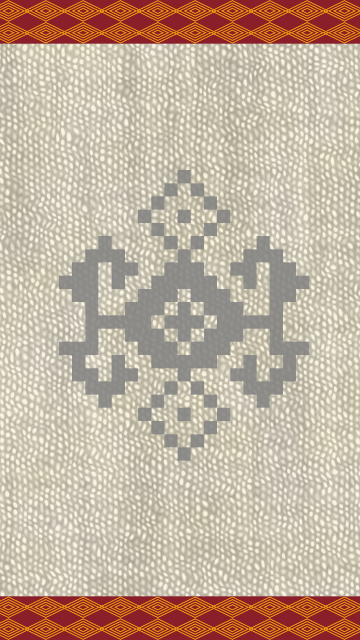
A Shadertoy shader for this texture:

```glsl
// Coarse linen cloth with a stepped grey cross-stitch emblem between two red
// borders. The cloth is a noisy brick lattice of threads, the emblem a set of
// rules on integer stitch cells, the borders nested diamond outlines.

// Lengths are in canvas widths.
const vec2  EMBLEM_CENTER  = vec2(0.5115, 0.8835);
const vec2  STITCH         = vec2(0.0366, 0.0367);
const float EMBLEM_OPACITY = 0.87;
const float BORDER_HEIGHT  = 0.1212;
const float DIAMOND_PERIOD = 0.1037;
const float DIAMOND_PHASE  = 0.0235;
const float RING_COUNT     = 4.0;
const vec2  THREADS        = vec2(64.0, 49.0);

const vec3 LINEN_DARK  = vec3(0.62, 0.60, 0.535);
const vec3 LINEN_LIGHT = vec3(0.96, 0.935, 0.86);
const vec3 EMBLEM_GREY = vec3(0.515, 0.515, 0.51);
const vec3 BORDER_RED  = vec3(0.54, 0.12, 0.165);
const vec3 BORDER_GOLD = vec3(0.91, 0.57, 0.06);

float hash(vec2 p) {
    vec3 q = fract(vec3(p.xyx) * 0.1031);
    q += dot(q, q.yzx + 33.33);
    return fract((q.x + q.y) * q.z);
}

float noise(vec2 p) {
    vec2 i = floor(p), f = fract(p);
    f = f * f * (3.0 - 2.0 * f);
    return mix(mix(hash(i), hash(i + vec2(1, 0)), f.x),
               mix(hash(i + vec2(0, 1)), hash(i + vec2(1, 1)), f.x), f.y);
}

// Light thread bumps in a brick lattice, with long streaks both ways.
vec3 linen(vec2 p) {
    vec2 wobble = vec2(noise(p * vec2(22.0, 30.0)), noise(p * 26.0 + 40.0)) - 0.5;
    vec2 q = p * THREADS + wobble * vec2(0.9, 0.8);
    q.y += 0.5 * mod(floor(q.x), 2.0);
    vec2 id = floor(q), f = fract(q) - 0.5;
    float lift = hash(id + 7.0);
    f.x += 0.22 * f.y + 0.16 * (lift - 0.5);
    float bump = 1.0 - smoothstep(0.15, 1.05, length(f * vec2(2.1, 1.9)));

    float warp = noise(p * vec2(38.0, 2.5)) + noise(p * vec2(11.0, 1.6) + 9.0) - 1.0;
    float weft = noise(p * vec2(3.0, 65.0) + 20.0) - 0.5;
    float grain = noise(p * vec2(170.0, 120.0)) - 0.5;
    float tone = 0.34 + bump * (0.42 + 0.55 * lift)
               + 0.17 * warp + 0.13 * weft + 0.20 * grain;
    vec3 color = mix(LINEN_DARK, LINEN_LIGHT, clamp(tone, 0.0, 1.05));
    color.b -= 0.035 * (noise(p * 9.0 + 60.0) - 0.5);
    return color;
}

// True where the emblem has a stitch; x is mirrored about the center.
bool stitched(ivec2 cell) {
    int x = abs(cell.x), y = cell.y, ay = abs(y);
    int reach = x + ay;

    // Stepped body with an open ring around its middle.
    bool body = reach <= 5 && y >= -3 && reach != 2;

    // Diamond outlines above and below, each with a center stitch.
    int tip = x + (y > 0 ? abs(y - 8) : abs(y + 7));
    bool diamond = tip == 3 || tip == 0;

    // Side arms ending in notched hooks.
    bool arm = (y == 0 && x >= 5 && x <= 7) || (x == 7 && ay <= 2);
    bool hook = abs(x - 6) + abs(ay - 4) <= 2 && !(x == 6 && ay < 5)
             && !(x == 7 && y == -3);
    bool spur = (x == 8 && (ay == 2 || ay == 3)) || (x == 9 && (y == 3 || y == -2));
    return body || diamond || arm || hook || spur;
}

// Emblem coverage from a small grid of samples inside the pixel.
float emblem(vec2 p, float pixel) {
    float sum = 0.0;
    for (int i = 0; i < 9; i++) {
        vec2 jitter = (vec2(i % 3, i / 3) - 1.0) * pixel / 3.0;
        vec2 cell = floor((p + jitter - EMBLEM_CENTER) / STITCH + 0.5);
        sum += stitched(ivec2(cell)) ? 1.0 : 0.0;
    }
    return sum / 9.0;
}

// Two rows of concentric diamonds whose side tips interlace.
vec3 border(float x, float edge, float pixel) {
    float rowHeight = BORDER_HEIGHT * 0.5;
    float y = abs(fract(edge / rowHeight) - 0.5) * 2.0;
    float u = fract((x - DIAMOND_PHASE) / DIAMOND_PERIOD + 0.5) - 0.5;
    float soft = RING_COUNT * pixel / rowHeight;
    float gold = 0.0;
    for (int i = -1; i <= 1; i++) {
        float d = abs(u - float(i)) / 0.56 + y / 0.94;
        float ring = abs(fract(d * RING_COUNT + 0.5) - 0.5);
        float line = 1.0 - smoothstep(0.23 - soft, 0.23 + soft, ring);
        line *= step(0.12, d) * (1.0 - smoothstep(1.06, 1.12, d));
        gold = max(gold, line);
    }
    return mix(BORDER_RED, BORDER_GOLD, gold);
}

void mainImage(out vec4 fragColor, in vec2 fragCoord) {
    float pixel = 1.0 / iResolution.x;
    vec2 p = fragCoord * pixel;
    float edge = min(p.y, iResolution.y * pixel - p.y);

    vec3 color = linen(p);
    color = mix(color, EMBLEM_GREY, EMBLEM_OPACITY * emblem(p, pixel));
    float inBorder = 1.0 - smoothstep(-0.5, 0.5, (edge - BORDER_HEIGHT) / pixel);
    color = mix(color, border(p.x, edge, pixel), inBorder);
    fragColor = vec4(color, 1.0);
}
```
